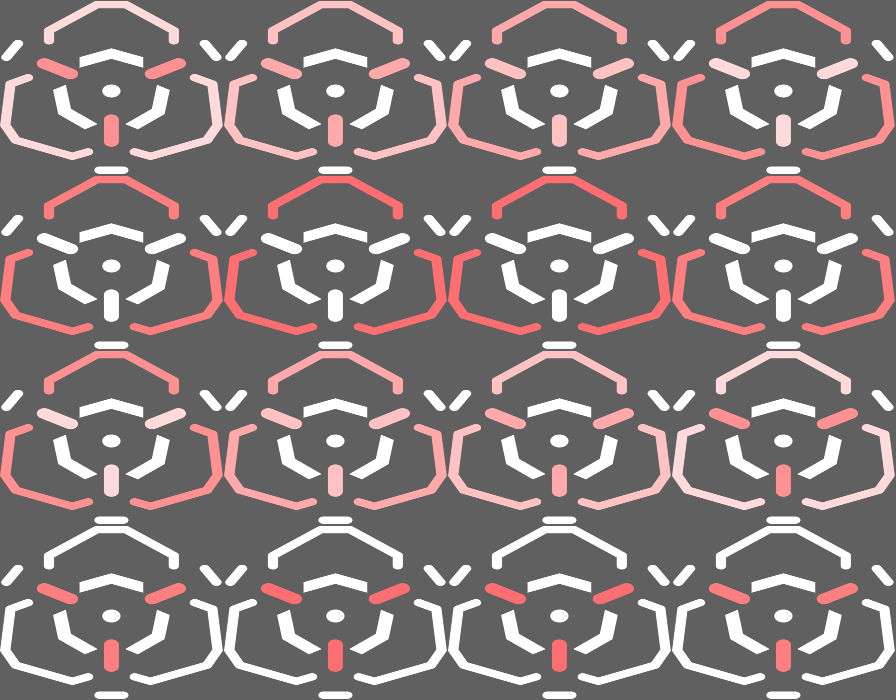
Give the GLSL for this pattern, as a WebGL 1 fragment shader.

```glsl
precision highp float;

uniform vec2 u_resolution;

#define REPEATS 4.0
#define TILE vec2(192.0, 150.0)
#define TILE_CENTER vec2(95.5, 72.0)
#define STRETCH 1.4
#define LINE_RADIUS 4.4
#define SPOKE_RADIUS 6.4
#define DOT_RADIUS 7.8
#define RING_RADIUS 46.3
#define GROUND vec3(0.376)
#define STRONG vec3(1.0, 0.425, 0.43)

const float THIRD_TURN = 2.0943951;

float segment(vec2 p, vec2 a, vec2 b) {
  vec2 ab = b - a;
  return length(p - a - ab * clamp(dot(p - a, ab) / dot(ab, ab), 0.0, 1.0));
}

// Three mitred chevrons around the center, with straight cut ends
float chevronRing(vec2 p) {
  p.y += 1.4;
  float angle = atan(p.x, p.y);
  angle -= THIRD_TURN * floor(angle / THIRD_TURN + 0.5);
  vec2 r = length(p) * vec2(abs(sin(angle)), cos(angle));
  float band = abs(dot(r - vec2(0.0, RING_RADIUS), vec2(0.363, 0.932))) - 5.9;
  return max(band, r.x - 27.3);
}

// Broken outline: a roof above and a bracket on each side
float outline(vec2 p) {
  float d = segment(p, vec2(53.5, 60.2), vec2(53.5, 72.5));
  d = min(d, segment(p, vec2(53.5, 72.5), vec2(12.5, 103.6)));
  d = min(d, segment(p, vec2(12.5, 103.6), vec2(0.0, 103.6)));
  d = min(d, segment(p, vec2(71.5, 16.0), vec2(86.5, 8.4)));
  d = min(d, segment(p, vec2(86.5, 8.4), vec2(91.0, -41.0)));
  d = min(d, segment(p, vec2(91.0, -41.0), vec2(82.0, -59.0)));
  d = min(d, segment(p, vec2(82.0, -59.0), vec2(33.5, -78.4)));
  d = min(d, segment(p, vec2(33.5, -78.4), vec2(20.0, -73.0)));
  return d - LINE_RADIUS;
}

float spokes(vec2 p) {
  float d = segment(p, vec2(35.0, 20.5), vec2(57.5, 33.0));
  d = min(d, segment(p, vec2(0.0, -34.5), vec2(0.0, -60.5)));
  return d - SPOKE_RADIUS;
}

// Short dashes between neighbouring tiles
float dashes(vec2 p) {
  float d = segment(p, vec2(80.0, 57.0), vec2(90.0, 40.5));
  d = min(d, segment(p, vec2(0.0, -95.0), vec2(10.2, -95.0)));
  return d - LINE_RADIUS;
}

// Tint strength of the outline (x) and the spokes (y) in a tile
vec2 tintOf(vec2 cell) {
  float row = REPEATS - 1.0 - cell.y;
  float across = 2.0 * cell.x / (REPEATS - 1.0) - 1.0;
  float turn = mod(floor(row / 2.0), 2.0);
  float drift = 0.5 + 0.25 * across * (1.0 - 2.0 * turn);
  float peak = 1.0 - 0.13 * across * across;
  vec2 fading = vec2(drift, 1.0 - drift);
  vec2 full = peak * vec2(1.0 - turn, turn);
  return mix(fading, full, mod(row, 2.0));
}

void main() {
  vec2 grid = gl_FragCoord.xy / u_resolution * REPEATS;
  vec2 cell = floor(grid);
  vec2 p = (fract(grid) * TILE - TILE_CENTER) * vec2(1.0, STRETCH);
  vec2 mirrored = vec2(abs(p.x), p.y);
  float edge = 0.6 * TILE.x * REPEATS / u_resolution.x;

  float plain = min(chevronRing(p), length(p) - DOT_RADIUS);
  plain = min(plain, dashes(mirrored));
  vec2 tint = tintOf(cell);
  vec3 white = vec3(1.0);

  // Layers from back to front
  vec3 color = mix(GROUND, white, smoothstep(edge, -edge, plain));
  color = mix(color, mix(white, STRONG, tint.x), smoothstep(edge, -edge, outline(mirrored)));
  color = mix(color, mix(white, STRONG, tint.y), smoothstep(edge, -edge, spokes(mirrored)));
  gl_FragColor = vec4(color, 1.0);
}
```
